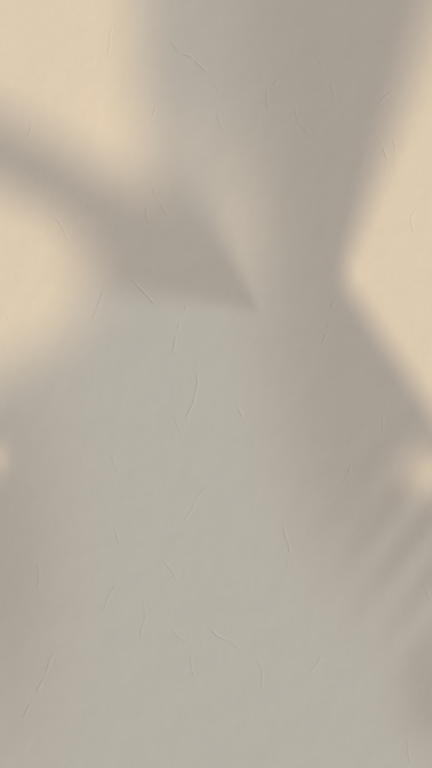
Give the GLSL for this texture, as a Shadertoy shader.

```glsl
// Plaster wall under soft window light: blurred shadow edges are products of
// smooth half-planes, broad tones are gaussian blobs, and the surface relief
// is value noise with thin embossed scratches, some placed and some hashed.

#define WALL vec3(0.712, 0.690, 0.648)
#define SHADE vec3(0.648, 0.612, 0.572)
#define SUN vec3(0.880, 0.805, 0.700)
#define RELIEF 0.022
#define GRAIN 0.012
#define SCRATCH_DEPTH 0.055
#define SCRATCH_WIDTH 0.0013
#define HASHED_SCRATCHES 34

// Long scratches: start xy, end xy, in canvas heights
const vec4 LONG_SCRATCHES[10] = vec4[10](
    vec4(0.219, 0.954, 0.289, 0.876), vec4(0.169, 0.638, 0.206, 0.603),
    vec4(0.242, 0.609, 0.219, 0.538), vec4(0.264, 0.544, 0.240, 0.447),
    vec4(0.302, 0.479, 0.315, 0.453), vec4(0.267, 0.190, 0.315, 0.147),
    vec4(0.078, 0.160, 0.020, 0.043), vec4(0.492, 0.818, 0.508, 0.759),
    vec4(0.436, 0.612, 0.419, 0.551), vec4(0.368, 0.329, 0.378, 0.258));

float hash(vec2 p) {
    vec3 q = fract(vec3(p.xyx) * 0.1031);
    q += dot(q, q.yzx + 33.33);
    return fract((q.x + q.y) * q.z);
}

float noise(vec2 p) {
    vec2 i = floor(p), f = fract(p);
    f = f * f * (3.0 - 2.0 * f);
    return mix(mix(hash(i), hash(i + vec2(1, 0)), f.x),
               mix(hash(i + vec2(0, 1)), hash(i + vec2(1, 1)), f.x), f.y);
}

float fbm(vec2 p) {
    float sum = 0.0, amp = 0.5;
    for (int i = 0; i < 4; i++) {
        sum += amp * noise(p);
        p = mat2(1.6, 1.2, -1.2, 1.6) * p + 7.3;
        amp *= 0.5;
    }
    return sum;
}

// 1 on the left of the line a to b, fading to 0 across the given blur
float leftOf(vec2 p, vec2 a, vec2 b, float blur) {
    vec2 e = normalize(b - a), d = p - a;
    return smoothstep(-blur, blur, e.x * d.y - e.y * d.x);
}

float blob(vec2 p, vec2 centre, vec2 radius) {
    vec2 d = (p - centre) / radius;
    return exp(-dot(d, d));
}

// Embossed line: dark groove with a lit lip beside it
float scratch(vec2 p, vec2 a, vec2 b) {
    vec2 e = b - a;
    float len = length(e);
    e /= len;
    float along = dot(p - a, e);
    float across = e.x * (p.y - a.y) - e.y * (p.x - a.x);
    across += 0.010 * (noise(vec2(along * 45.0, a.x * 91.0)) - 0.5);
    float ends = smoothstep(0.0, 0.2, along / len) * smoothstep(1.0, 0.8, along / len);
    float broken = smoothstep(0.2, 0.6, noise(vec2(along * 110.0, a.y * 57.0)));
    float g = across / SCRATCH_WIDTH, lip = g - 1.8;
    return ends * broken * (0.6 * exp(-lip * lip) - exp(-g * g));
}

void mainImage(out vec4 fragColor, in vec2 fragCoord) {
    vec2 p = fragCoord / iResolution.y;
    p.x *= 0.5625 * iResolution.y / iResolution.x;

    // Broad wall tones
    float low = 1.0 - p.y;
    float bandEdge = 0.32 + 0.18 * low * low;
    float dim = 0.85 * smoothstep(-0.09, 0.09, p.x - bandEdge) * smoothstep(0.08, 0.40, p.y);
    dim += 0.75 * blob(p, vec2(-0.01, 0.28), vec2(0.09, 0.25));
    dim += 0.25 * smoothstep(0.5, 1.0, p.y) * (1.0 - dim);
    dim += 0.90 * blob(p, vec2(0.575, 0.10), vec2(0.055, 0.07));
    // Faint diagonal shadow streaks at the lower right
    float diagonal = p.y - 1.3 * p.x;
    dim += 0.22 * sin(diagonal * 75.0) * blob(p, vec2(0.54, 0.30), vec2(0.08, 0.14));
    vec3 col = mix(WALL, SHADE, clamp(dim, 0.0, 1.1));

    // Wedge shadow, sharpest at its tip
    vec2 tip = vec2(0.336, 0.597);
    float spread = length(p - tip);
    float wedgeSide = leftOf(p, tip, vec2(0.247, 0.779), 0.006 + 0.16 * spread);
    float wedge = wedgeSide * leftOf(p, vec2(0.169, 0.622), tip, 0.010 + 0.14 * spread)
                * leftOf(p, vec2(0.26, 0.75), vec2(0.0, 0.88), 0.07);
    col = mix(col, SHADE, 0.80 * wedge);
    float spill = 0.32 * blob(p, vec2(0.305, 0.70), vec2(0.05, 0.10)) * (1.0 - wedgeSide);
    spill += 0.22 * blob(p, vec2(0.20, 0.81), vec2(0.09, 0.07));

    // Sunlit patches
    float upperLeft = leftOf(p, vec2(0.0, 0.850), vec2(0.17, 0.765), 0.060)
                    * leftOf(p, vec2(0.182, 0.0), vec2(0.182, 1.0), 0.060);
    float midLeft = leftOf(p, vec2(0.13, 0.690), vec2(0.0, 0.760), 0.050)
                  * leftOf(p, vec2(0.0, 0.515), vec2(0.13, 0.583), 0.065)
                  * leftOf(p, vec2(0.115, 0.0), vec2(0.115, 1.0), 0.065);
    float right = leftOf(p, vec2(0.553, 0.948), vec2(0.449, 0.655), 0.022 + 0.10 * max(p.y - 0.65, 0.0))
                * leftOf(p, vec2(0.443, 0.642), vec2(0.553, 0.479), 0.026);
    float small = 0.70 * blob(p, vec2(0.560, 0.385), vec2(0.036, 0.034))
                + 0.45 * blob(p, vec2(0.0, 0.403), vec2(0.014, 0.022));
    col = mix(col, SUN, clamp(0.94 * (upperLeft + midLeft + right) + small + spill, 0.0, 1.0));

    // Plaster relief lit from the upper left, plus fine grain
    vec2 q = p * vec2(38.0, 26.0), toLight = vec2(-0.12, 0.12);
    float relief = RELIEF * 2.0 * (fbm(q) - fbm(q + toLight));
    relief += GRAIN * (fbm(p * vec2(210.0, 150.0)) - 0.47);

    // Scratches
    for (int i = 0; i < 10; i++)
        relief += SCRATCH_DEPTH * scratch(p, LONG_SCRATCHES[i].xy, LONG_SCRATCHES[i].zw);
    for (int i = 0; i < HASHED_SCRATCHES; i++) {
        float id = float(i) + 1.0;
        vec2 start = vec2(0.5625 * hash(vec2(id, 3.7)), hash(vec2(id, 17.1)));
        float angle = -1.57 + 1.5 * (hash(vec2(id, 29.3)) - 0.5);
        float len = 0.02 + 0.05 * hash(vec2(id, 41.9));
        relief += 0.6 * SCRATCH_DEPTH * scratch(p, start, start + len * vec2(cos(angle), sin(angle)));
    }
    fragColor = vec4(col * (1.0 + relief), 1.0);
}
```
